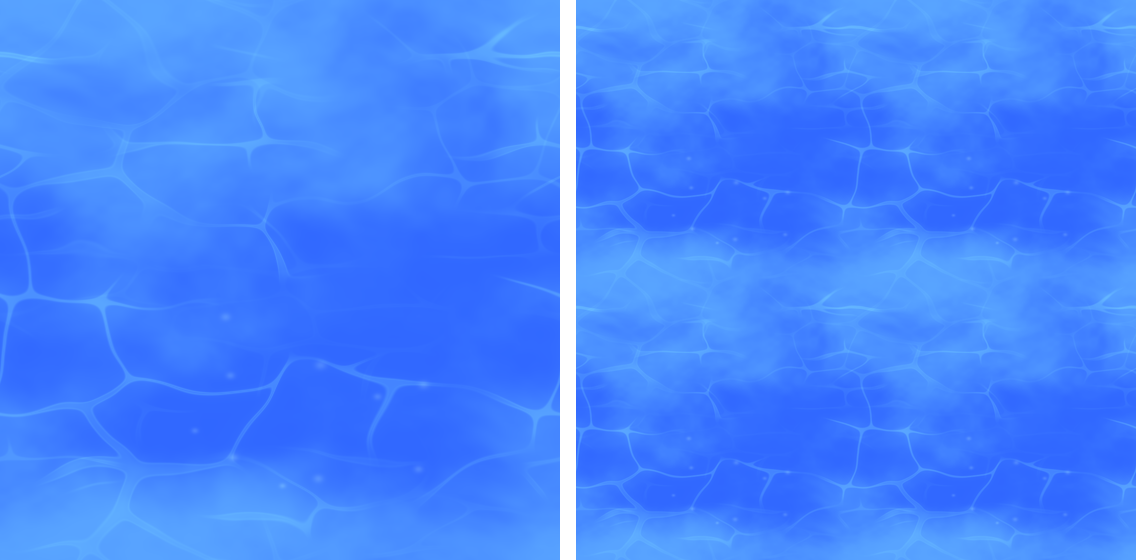
Left, the tile; right, the same tile 2 across and 2 down.
This texture is drawn by a WebGL 1 fragment shader. Its source:

```glsl
precision highp float;
uniform vec2 u_resolution;

const float TAU = 6.2831853;

float hash(vec2 p) {
  return fract(sin(dot(p, vec2(127.1, 311.7))) * 43758.5453);
}

vec2 hash2(vec2 p) {
  return vec2(hash(p), hash(p + 41.3));
}

// Value noise that wraps after `grid` cells per canvas
float noise(vec2 p, vec2 grid, float seed) {
  p *= grid;
  vec2 i = floor(p), f = p - i;
  f = f * f * f * (f * (f * 6.0 - 15.0) + 10.0);
  vec2 a = mod(i, grid) + seed, b = mod(i + 1.0, grid) + seed;
  return mix(mix(hash(a), hash(vec2(b.x, a.y)), f.x),
             mix(hash(vec2(a.x, b.y)), hash(b), f.x), f.y);
}

float clouds(vec2 p) {
  float sum = 0.0, weight = 0.52;
  vec2 grid = vec2(3.0, 4.0);
  for (int i = 0; i < 5; i++) {
    sum += weight * noise(p, grid, 7.0 + float(i) * 13.0);
    weight *= 0.47;
    grid *= 2.0;
  }
  return sum;
}

vec2 warp(vec2 p, vec2 grid, float seed) {
  return vec2(noise(p, grid, seed), noise(p, grid, seed + 5.7)) - 0.5;
}

vec2 cellPoint(vec2 cell, vec2 grid, float seed) {
  return 0.12 + 0.76 * hash2(mod(cell, grid) + seed);
}

// Distance to the cell borders in canvas units, widened at the junctions
float cellEdge(vec2 p, vec2 grid, float seed) {
  p *= grid;
  vec2 base = floor(p), f = p - base, nearCell, nearest;
  float best = 9.0;
  for (int y = -1; y <= 1; y++)
    for (int x = -1; x <= 1; x++) {
      vec2 cell = vec2(float(x), float(y));
      vec2 r = cell + cellPoint(base + cell, grid, seed) - f;
      if (dot(r, r) < best) {
        best = dot(r, r);
        nearest = r;
        nearCell = cell;
      }
    }
  float sum = 0.0;
  for (int y = -2; y <= 2; y++)
    for (int x = -2; x <= 2; x++) {
      vec2 cell = nearCell + vec2(float(x), float(y));
      vec2 r = cell + cellPoint(base + cell, grid, seed) - f;
      vec2 across = r - nearest;
      if (dot(across, across) > 0.0001) {
        float d = dot(0.5 * (r + nearest), across) / length(across * grid);
        sum += exp(-160.0 * max(d, 0.0));
      }
    }
  return max(-log(sum + 1e-9) / 160.0, 0.0);
}

// Thin filament that opens into a translucent ribbon with bright rims
float ribbon(float d, float width) {
  float fill = 1.0 - smoothstep(width - 0.001, width + 0.0035, d);
  float rim = exp(-pow((d - width) / 0.002, 2.0));
  return 0.32 * fill + 0.22 * rim + 0.12 * exp(-d / 0.014);
}

void main() {
  vec2 p = gl_FragCoord.xy / u_resolution;

  // Soft light and dark patches
  float cloud = clouds(p + 0.08 * warp(p, vec2(4.0, 5.0), 61.0));
  cloud += 0.05 * cos(TAU * (p.x - 0.35)) - 0.03 * cos(TAU * (p.y - 0.72));
  float light = 1.08 * smoothstep(0.2, 0.82, cloud);

  // Large caustic net
  float farWater = 0.5 + 0.5 * cos(TAU * (p.y - 0.9));
  vec2 q = p + 0.075 * warp(p, vec2(5.0, 6.0), 23.0)
             + 0.022 * warp(p, vec2(11.0, 13.0), 37.0);
  float width = 0.0005 + 0.011 * pow(noise(p, vec2(7.0, 8.0), 83.0), 3.0);
  float fade = smoothstep(0.22, 0.65, noise(p, vec2(6.0, 7.0), 19.0));
  light += ribbon(cellEdge(q, vec2(4.0, 6.0), 3.0), width)
         * fade * mix(1.0, 0.2, farWater);

  // Flat, faint wisps of the distant surface
  q = p + vec2(0.07, 0.04) * warp(p, vec2(6.0, 10.0), 47.0)
        + 0.014 * warp(p, vec2(13.0, 21.0), 53.0);
  width = 0.0005 + 0.007 * pow(noise(p, vec2(9.0, 15.0), 71.0), 3.0);
  fade = smoothstep(0.42, 0.85, noise(p, vec2(7.0, 12.0), 29.0));
  light += ribbon(cellEdge(q, vec2(4.0, 11.0), 11.0), width)
         * fade * mix(0.12, 0.8, farWater);

  // Small blurred glints
  float glint = 0.0;
  for (int i = 0; i < 10; i++) {
    vec2 rnd = hash2(vec2(float(i) * 3.7, 9.2));
    vec2 offset = p - vec2(0.27, 0.09) - rnd * vec2(0.52, 0.35);
    float size = 0.004 + 0.004 * hash(rnd);
    offset.x *= 0.8;
    glint += exp(-dot(offset, offset) / (size * size));
  }

  vec3 water = mix(vec3(0.19, 0.405, 1.0), vec3(0.335, 0.625, 1.0), light);
  gl_FragColor = vec4(water + vec3(0.1, 0.1, 0.0) * min(glint, 1.0), 1.0);
}
```
